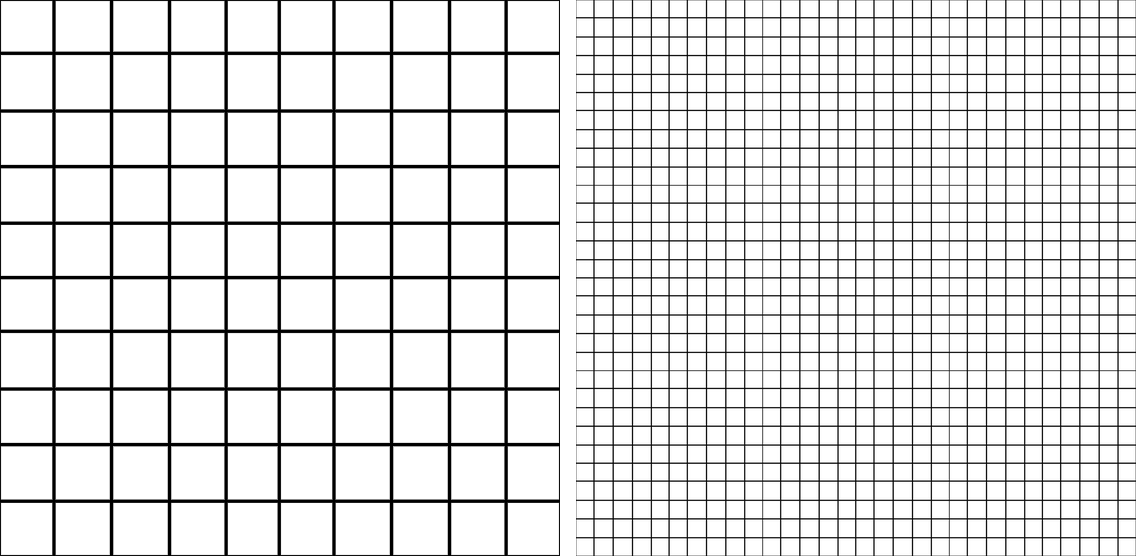
Left, the tile; right, the same tile 3 across and 3 down.
A WebGL 2 fragment shader for this pattern:

```glsl
#version 300 es
precision highp float;
// Black square grid on white, ten by ten cells, with slightly uneven line spacing.

uniform vec2 u_resolution;
out vec4 fragColor;

const float CELLS = 10.0;           // repeats across and down
const float LINE_HALF = 0.0305;     // half width of inner lines, in cells
const float BORDER_HALF = 0.018;    // half width of the line on the seam, in cells
const float SOFTNESS = 1.15;        // edge blur, in pixels
const vec3 PAPER = vec3(1.0);
const vec3 INK = vec3(0.0);

// Shift of each line from even spacing, in cells; recurs every five lines.
const int DRIFT_PERIOD = 5;
const vec2 DRIFT[DRIFT_PERIOD] = vec2[DRIFT_PERIOD](
    vec2(-0.013, -0.007),
    vec2(-0.036, -0.041),
    vec2(-0.008, -0.003),
    vec2( 0.027, -0.003),
    vec2( 0.038,  0.015)
);

// Ink coverage of the line nearest to a position measured in cells.
float lineCoverage(float position, int axis, float pixel) {
    float nearest = floor(position + 0.5);
    float index = mod(nearest, CELLS);
    bool onSeam = index < 0.5;
    float drift = onSeam ? 0.0 : DRIFT[int(index) % DRIFT_PERIOD][axis];
    float halfWidth = onSeam ? BORDER_HALF : LINE_HALF;
    float edgeDistance = abs(position - nearest - drift) - halfWidth;
    return clamp(0.5 - edgeDistance / (pixel * SOFTNESS), 0.0, 1.0);
}

void main() {
    vec2 uv = gl_FragCoord.xy / u_resolution;
    uv.y = 1.0 - uv.y;              // rows are counted from the top
    vec2 position = uv * CELLS;
    vec2 pixel = CELLS / u_resolution;

    float vertical = lineCoverage(position.x, 0, pixel.x);
    float horizontal = lineCoverage(position.y, 1, pixel.y);
    fragColor = vec4(mix(PAPER, INK, max(vertical, horizontal)), 1.0);
}
```
